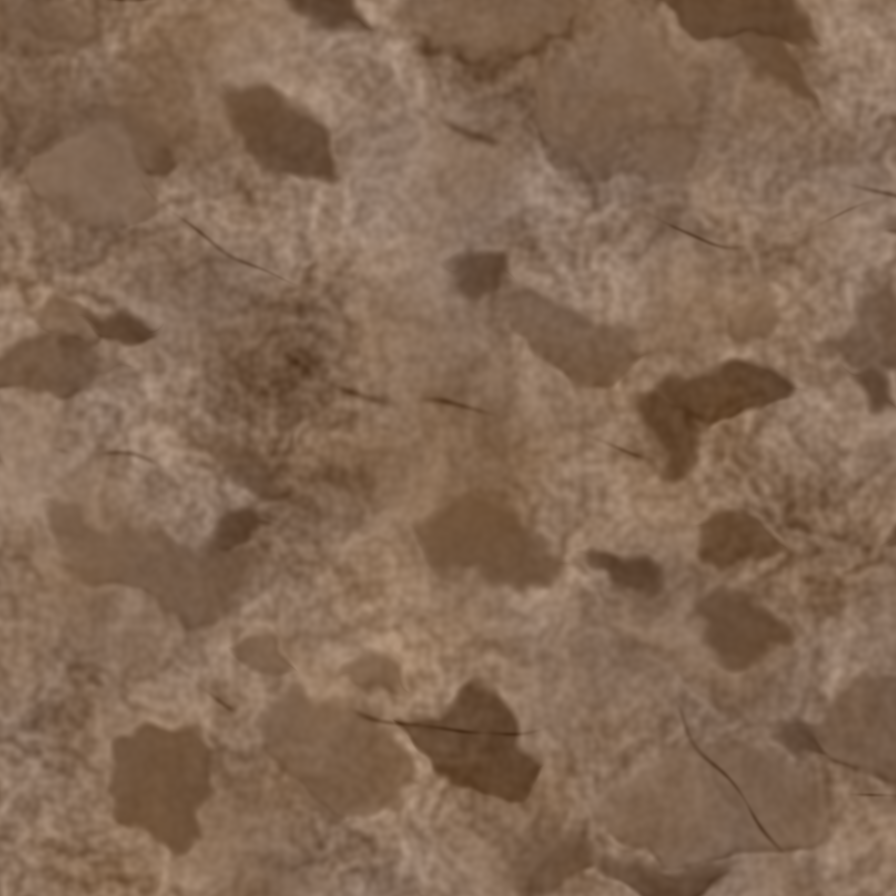
Give the GLSL for this texture, as a Shadertoy shader.

```glsl
// Weathered brown breccia: a mottled, grainy matrix holding soft dark clasts
// that lean down to the right, crossed by thin bowed cracks. Gradient noise
// sets the grain and warps the outlines; scattered cells place the shapes.

const vec3  STONE_COLOR   = vec3(0.50, 0.40, 0.32);
const vec3  TINT_SHIFT    = vec3(0.010, -0.012, -0.045); // ochre to mauve drift
const float MATRIX_TONE   = 0.034;
const float BROAD_AMOUNT  = 0.11;
const float PATCH_AMOUNT  = 0.13;
const float GRAIN_AMOUNT  = 0.19;
const float GRAIN_SCALE   = 42.0;
const float CLAST_DARK    = -0.155;
const float CLAST_LIGHT   = 0.005;
const float CLAST_CELLS   = 4.3;
const float PEBBLE_CELLS  = 9.0;
const float CLAST_LEAN    = -0.36;
const float EDGE_SOFTNESS = 0.007;
const float RIM_DARKNESS  = 0.085;
const float CRACK_CELLS   = 3.2;
const float CRACK_WIDTH   = 0.0034;
const float CRACK_DARK    = 0.13;

vec3 hash3(vec2 p) {
    vec3 q = fract(vec3(p.xyx) * vec3(0.1031, 0.1030, 0.0973));
    q += dot(q, q.yxz + 33.33);
    return fract((q.xxy + q.yzz) * q.zyx);
}

float cornerSlope(vec2 cell, vec2 offset) {
    float angle = 6.2832 * hash3(cell).x;
    return dot(vec2(cos(angle), sin(angle)), offset);
}

// Gradient noise, about -0.7 to 0.7
float noise(vec2 p) {
    vec2 i = floor(p), f = fract(p), e = vec2(1.0, 0.0);
    vec2 u = f * f * f * (f * (f * 6.0 - 15.0) + 10.0);
    return mix(mix(cornerSlope(i, f), cornerSlope(i + e.xy, f - e.xy), u.x),
               mix(cornerSlope(i + e.yx, f - e.yx), cornerSlope(i + e.xx, f - e.xx), u.x), u.y);
}

vec2 noise2(vec2 p) {
    return vec2(noise(p), noise(p + vec2(37.2, 91.7)));
}

// Coordinates along and across a direction
vec2 alongAcross(vec2 p, float angle) {
    vec2 dir = vec2(cos(angle), sin(angle));
    return vec2(dot(p, dir), dot(p, vec2(-dir.y, dir.x)));
}

// Lays scattered clasts over the tone; coverage records where they lie
void addClasts(vec2 p, float cells, float presence, float seed, inout float tone, inout float coverage) {
    vec2 home = floor(p * cells);
    for (int y = -1; y <= 1; y++)
    for (int x = -1; x <= 1; x++) {
        vec2 cell = home + vec2(x, y);
        vec3 place = hash3(cell + seed);
        vec3 form = hash3(cell + seed + 57.0);
        if (place.z > presence) continue;

        vec2 center = (cell + 0.5 + 0.7 * (place.xy - 0.5)) / cells;
        vec2 halfSize = vec2(mix(0.26, 0.54, form.x), mix(0.13, 0.25, form.y)) / cells;
        vec2 q = alongAcross(p - center, CLAST_LEAN + 1.1 * (form.z - 0.5));
        vec2 s = q / halfSize;

        // Shape runs from pointed lens to rounded ellipse
        float lens = abs(s.y) + s.x * s.x - 1.0;
        float d = mix(lens, length(s) - 1.0, fract(form.x * 7.0)) * halfSize.y * 0.8;
        float inside = smoothstep(EDGE_SOFTNESS, -EDGE_SOFTNESS, d);
        float shade = fract(form.y * 5.0);
        float body = mix(CLAST_DARK, CLAST_LIGHT, shade * shade) - 0.018 * s.x;
        tone = mix(tone, body, inside * 0.88);
        coverage = max(coverage, inside);

        // Shadowed rim on the lower side
        float rim = exp(-d * d / (EDGE_SOFTNESS * EDGE_SOFTNESS * 0.4));
        tone -= RIM_DARKNESS * rim * smoothstep(0.0, -0.7, s.y) * form.z;
    }
}

// Darkness of thin, tapering, upward-bowed cracks
float cracks(vec2 p) {
    float dark = 0.0;
    vec2 home = floor(p * CRACK_CELLS);
    for (int y = -1; y <= 1; y++)
    for (int x = -1; x <= 1; x++) {
        vec2 cell = home + vec2(x, y);
        vec3 place = hash3(cell + 211.0);
        vec3 form = hash3(cell + 307.0);
        vec2 center = (cell + 0.2 + 0.6 * place.xy) / CRACK_CELLS;
        vec2 q = alongAcross(p - center, CLAST_LEAN + 1.2 * (form.x - 0.5));
        float reach = mix(0.05, 0.15, form.y);
        float taper = 1.0 - smoothstep(0.5, 1.0, abs(q.x) / reach);
        float offset = (q.y - 2.2 * form.z * q.x * q.x) / (CRACK_WIDTH * (0.7 + 0.7 * place.z));
        dark = max(dark, exp(-offset * offset) * taper);
    }
    return dark;
}

void mainImage(out vec4 fragColor, in vec2 fragCoord) {
    vec2 p = fragCoord / iResolution.y;
    vec2 warped = p + 0.045 * noise2(p * 11.0) + 0.012 * noise2(p * 38.0);

    // Matrix: broad clouds and patches
    float broad = noise(p * 2.7 + 4.0);
    float tone = MATRIX_TONE + BROAD_AMOUNT * broad
               + PATCH_AMOUNT * noise(warped * vec2(8.0, 10.0) + 19.0);

    // Clasts, large over small
    float coverage = 0.0;
    addClasts(warped, PEBBLE_CELLS, 0.38, 130.0, tone, coverage);
    addClasts(warped, CLAST_CELLS, 0.85, 20.0, tone, coverage);

    // Grain, strongest in the rough matrix and faint on smooth clasts
    float grain = 0.65 * noise(warped * GRAIN_SCALE) + 0.45 * noise(p * GRAIN_SCALE * 2.1)
                + 0.35 * noise(warped * GRAIN_SCALE * 0.5 + 8.0);
    float roughness = smoothstep(-0.35, 0.3, noise(p * 5.0 + 60.0));
    tone += GRAIN_AMOUNT * grain * mix(0.55, 1.1, roughness) * mix(1.0, 0.4, coverage);

    // Cracks, broken up along their length
    float broken = smoothstep(-0.35, 0.2, noise(p * 16.0 + 73.0));
    tone -= CRACK_DARK * cracks(p + 0.03 * noise2(p * 9.0 + 5.0)) * broken;

    vec3 color = STONE_COLOR + clamp(tone, -0.22, 0.19);
    color += TINT_SHIFT * (noise(p * 3.3 + 31.0) + 0.5 * noise(warped * 13.0 + 47.0));
    fragColor = vec4(color, 1.0);
}
```
